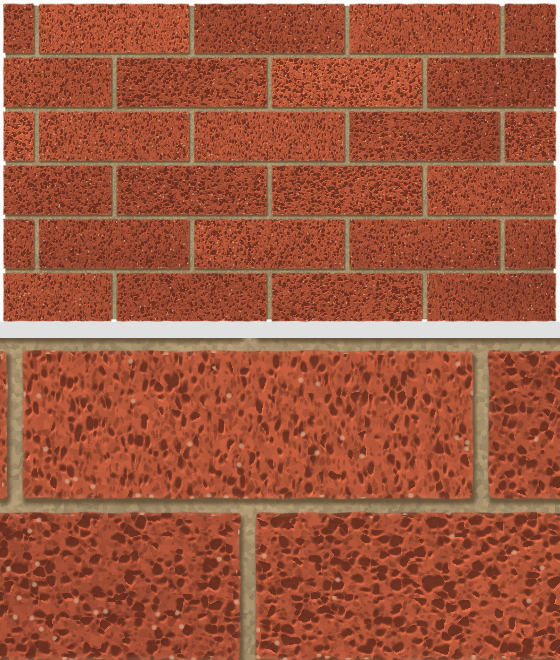
Top: the whole. Bottom: its middle third, enlarged.
A WebGL 1 fragment shader for this texture:

```glsl
precision highp float;
// Running-bond wall of pitted red bricks with sandy mortar and a white margin.
uniform vec2 u_resolution;

// Lengths are fractions of the canvas height.
const vec2 PITCH = vec2(0.482, 0.1673);
const vec2 JOINT = vec2(0.0165, 0.0148);
const vec2 ORIGIN = vec2(0.1134, -0.0085);
const vec2 WALL_CENTER = vec2(0.8685, 0.495);
const vec2 WALL_HALF = vec2(0.8575, 0.493);

const vec3 PAPER = vec3(0.99, 0.985, 0.98);
const vec3 CLAY_BRIGHT = vec3(0.76, 0.365, 0.24);
const vec3 CLAY_DARK = vec3(0.59, 0.275, 0.19);
const vec3 PIT_COLOR = vec3(0.33, 0.14, 0.095);
const vec3 GRIT_COLOR = vec3(0.86, 0.68, 0.55);
const vec3 MORTAR_LIGHT = vec3(0.66, 0.57, 0.43);
const vec3 MORTAR_DARK = vec3(0.37, 0.29, 0.19);

vec2 hash2(vec2 p) {
  vec3 q = fract(p.xyx * vec3(0.1031, 0.1030, 0.0973));
  q += dot(q, q.yzx + 33.33);
  return fract((q.xx + q.yz) * q.zy);
}

// Distance to the nearest cell point, and that cell's random value.
vec2 cellular(vec2 p) {
  vec2 cell = floor(p);
  vec2 best = vec2(8.0, 0.0);
  for (int j = -1; j <= 1; j++) {
    for (int i = -1; i <= 1; i++) {
      vec2 c = cell + vec2(float(i), float(j));
      float d = length(c + hash2(c) - p);
      if (d < best.x) best = vec2(d, hash2(c + 71.7).x);
    }
  }
  return best;
}

// Smooth layered sines, roughly -1 to 1.
float waves(vec2 p) {
  float a = sin(p.x + 1.7 * sin(p.y * 0.8));
  float b = sin(p.y * 1.3 + 1.4 * sin(p.x * 0.7 + 2.0));
  return 0.5 * (a + b);
}

float boxDistance(vec2 p, vec2 halfSize, float radius) {
  vec2 q = abs(p) - halfSize + radius;
  return length(max(q, 0.0)) + min(max(q.x, q.y), 0.0) - radius;
}

// Signed distance to the brick in this cell, then its column and row.
vec3 brickAt(vec2 p) {
  vec2 g = (p - ORIGIN) / PITCH;
  float row = floor(g.y);
  g.x += 0.5 * mod(row + 1.0, 2.0);
  vec2 local = (fract(g) - 0.5) * PITCH;
  return vec3(boxDistance(local, 0.5 * (PITCH - JOINT), 0.004), floor(g.x), row);
}

// Irregular hollows of random size; 1 is the bottom of a hollow.
float pits(vec2 p, vec2 scale, float amount) {
  vec2 warp = vec2(waves(p.yx * 190.0), waves(p * 230.0)) * 0.0022;
  vec2 c = cellular((p + warp) * scale);
  float radius = amount * c.y;
  return smoothstep(0.12, 0.3, radius) * (1.0 - smoothstep(radius - 0.2, radius + 0.12, c.x));
}

vec3 brickColor(vec2 p, vec2 id, float edge) {
  vec2 rnd = hash2(id * 3.7 + 11.0);

  // Firing tone: each brick differs, darker toward the right and bottom.
  float tone = 0.68 * rnd.x + 0.14 * waves(p * 9.0 + rnd * 20.0);
  tone += 0.45 * smoothstep(1.25, 1.75, p.x) + 0.4 * (1.0 - smoothstep(0.1, 0.3, p.y));
  vec3 col = mix(CLAY_BRIGHT, CLAY_DARK, clamp(tone, 0.0, 1.15));
  col *= 0.93 + 0.16 * cellular(p * 150.0).y;

  // Rough face: some bricks carry drawn-out vertical pits.
  vec2 scale = mix(vec2(90.0, 112.0), vec2(125.0, 72.0), rnd.y);
  float amount = mix(0.68, 0.5, rnd.y);
  float pit = pits(p, scale, amount);
  float above = pits(p + vec2(-0.001, 0.0028), scale, amount);
  float fine = pits(p + 5.0, scale * 1.65, 0.55);
  col *= 1.0 + 0.2 * clamp(above - pit, -0.3, 1.0);
  col = mix(col, PIT_COLOR, 0.72 * pit + 0.35 * fine * (1.0 - pit));

  // Pale grit, denser along the worn rim.
  vec2 grit = cellular(p * 80.0 + 40.0);
  float rim = smoothstep(-0.006, -0.001, edge);
  float speck = step(0.94 - 0.3 * rim, grit.y) * (1.0 - smoothstep(0.1, 0.3, grit.x));
  col = mix(col, GRIT_COLOR, 0.7 * speck);
  return mix(col, GRIT_COLOR, 0.2 * rim * (0.5 + 0.5 * waves(p * 90.0)));
}

vec3 mortarColor(vec2 p) {
  float grain = cellular(p * 200.0).y;
  vec3 col = MORTAR_LIGHT * (0.88 + 0.18 * grain + 0.05 * waves(p * 25.0));
  // Shadow cast by the brick above and to the left.
  float cover = brickAt(p + vec2(-0.002, 0.0045)).x;
  return mix(col, MORTAR_DARK, 0.8 * (1.0 - smoothstep(-0.002, 0.005, cover)));
}

void main() {
  vec2 p = gl_FragCoord.xy / u_resolution.y;
  float pixel = 1.0 / u_resolution.y;
  vec2 wobble = vec2(waves(p * 75.0), waves(p.yx * 85.0 + 4.0)) * 0.0009;
  float wall = boxDistance(p + wobble - WALL_CENTER, WALL_HALF, 0.004);
  vec3 brick = brickAt(p + wobble);
  float edge = max(brick.x, wall);

  vec3 col = mix(mortarColor(p), PAPER, smoothstep(-pixel, pixel, wall + 0.006));
  col = mix(brickColor(p, brick.yz, edge), col, smoothstep(-pixel, pixel, edge));
  gl_FragColor = vec4(col, 1.0);
}
```
